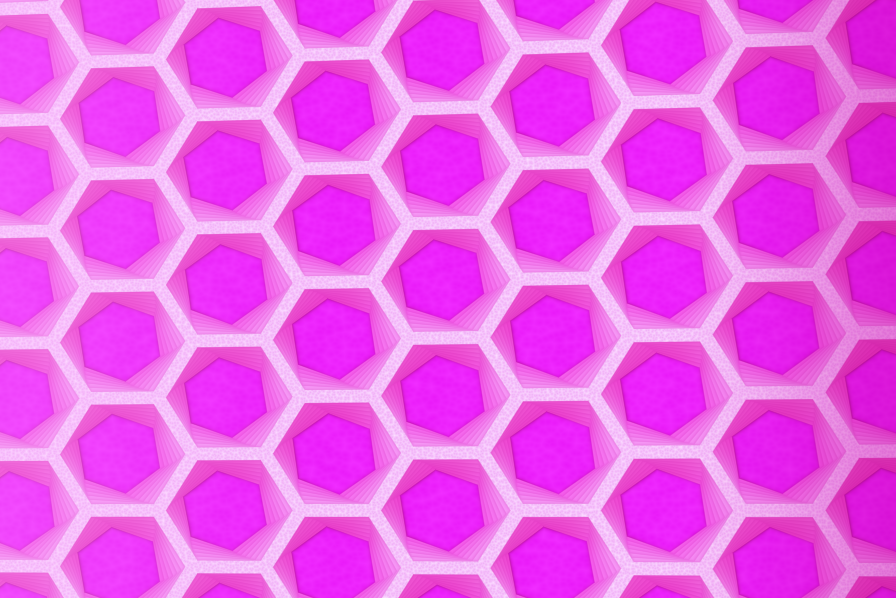
This pattern is drawn by a WebGL 2 fragment shader. Its source:

```glsl
#version 300 es
precision highp float;
// Honeycomb of pale walls around twisted, stacked pink paper hexagons with magenta floors.

uniform vec2 u_resolution;
out vec4 fragColor;

// Layout, in canvas heights, seen slightly from the right
const vec2 ANCHOR = vec2(-0.004, -0.3535);     // grid origin from the canvas centre
const vec2 PITCH = vec2(0.1830, 0.1923);       // column and row spacing
const vec2 PITCH_SLOPE = vec2(0.0053, 0.0081); // growth of spacing to the right

// Cell shape, in row spacings
const float FLAT_OPENING = 0.454;
const float SLANT_OPENING = 0.443;
const float FLOOR_SIZE = 0.312;
const float TWIST = 0.375;
const float TWIST_JITTER = 0.05;
const vec2 FLOOR_SHIFT = vec2(-0.028, 0.0);
const int LAYERS = 6;

// Light and colour
const vec2 SHADOW_SIDE = vec2(-0.45, 0.89);
const vec3 WALL = vec3(0.965, 0.77, 0.985);
const vec3 UPPER_LAYER = vec3(0.97, 0.60, 0.97);
const vec3 LOWER_LAYER = vec3(0.97, 0.33, 0.93);
const vec3 LAYER_SHADOW = vec3(0.93, 0.22, 0.77);
const vec3 FLOOR = vec3(0.93, 0.14, 0.99);
const vec3 CREASE = vec3(0.70, 0.04, 0.58);
const vec3 HAZE = vec3(1.0, 0.74, 1.0);
const vec3 DIM = vec3(0.91, 0.55, 0.84);
const float WALL_GRAIN = 0.16;
const float FLOOR_GRAIN = 0.05;

vec2 hash2(vec2 p) {
    vec3 h = fract(p.xyx * vec3(0.1031, 0.1030, 0.0973));
    h += dot(h, h.yzx + 33.33);
    return fract((h.xx + h.yz) * h.zy);
}

// Distance to the nearest scattered point
float cellular(vec2 p) {
    vec2 cell = floor(p);
    float nearest = 2.0;
    for (int y = -1; y <= 1; y++)
    for (int x = -1; x <= 1; x++) {
        vec2 c = cell + vec2(x, y);
        nearest = min(nearest, distance(p, c + hash2(c + 200.0)));
    }
    return nearest;
}

float hexRadius(vec2 p) {
    p = abs(p);
    return max(p.y, dot(p, vec2(0.8660254, 0.5)));
}

mat2 rotation(float a) {
    return mat2(cos(a), sin(a), -sin(a), cos(a));
}

// Centre of the hexagon that holds p
vec2 hexCentre(vec2 p) {
    const vec2 span = vec2(1.7320508, 1.0);
    vec2 a = span * floor(p / span + 0.5);
    vec2 b = span * (floor(p / span) + 0.5);
    return distance(p, a) < distance(p, b) ? a : b;
}

void main() {
    vec2 canvas = (gl_FragCoord.xy - 0.5 * u_resolution) / u_resolution.y;

    // Perspective grid
    vec2 offset = canvas - ANCHOR;
    vec2 grid = offset / (PITCH + PITCH_SLOPE * offset.x) * vec2(0.8660254, 1.0);
    vec2 centre = hexCentre(grid);
    vec2 p = grid - centre;
    vec2 vary = hash2(floor(centre * 2.0 + 0.5) + 50.0) - 0.5;
    float soft = 0.8 / (u_resolution.y * PITCH.y);

    // Paper grain
    float speckle = cellular(canvas * 210.0) - 0.5;
    float fibre = cellular(canvas * vec2(75.0, 95.0)) - 0.5;
    float ripple = sin(canvas.x * 61.0 + 3.0 * sin(canvas.y * 47.0)) * sin(canvas.y * 83.0);
    vec3 color = WALL + WALL_GRAIN * speckle * vec3(0.25, 1.0, 0.2);

    // Stacked openings, each smaller and turned further
    float side = dot(p / max(length(p), 0.001), SHADOW_SIDE);
    float shade = 0.7 * smoothstep(-0.3, 0.95, side);
    float opening = max(abs(p.y) - FLAT_OPENING, hexRadius(p) - SLANT_OPENING);
    for (int i = 0; i <= LAYERS; i++) {
        float depth = float(i) / float(LAYERS);
        vec2 q = p - depth * (FLOOR_SHIFT + 0.012 * vary);
        q = rotation(depth * (TWIST + TWIST_JITTER * vary.x)) * q;
        float edge = hexRadius(q) - mix(SLANT_OPENING, FLOOR_SIZE, depth);
        opening = i == 0 ? opening : max(opening, edge);

        vec3 layer = mix(mix(UPPER_LAYER, LOWER_LAYER, depth), LAYER_SHADOW, shade);
        float creaseDepth = 0.22;
        if (i == LAYERS) {
            layer = FLOOR + FLOOR_GRAIN * (fibre + 0.3 * ripple) * vec3(0.4, 1.0, 0.4);
            creaseDepth = 0.4 + 0.4 * smoothstep(-0.1, 0.6, dot(p, vec2(-2.2, 0.9)));
        }
        float crease = creaseDepth * exp(min(opening, 0.0) / 0.013);
        layer = mix(layer, CREASE, crease);
        color = mix(color, layer, smoothstep(soft, -soft, opening));
    }

    // Haze on the left, falloff on the right
    color = mix(color, HAZE, 0.24 * smoothstep(-0.15, -0.8, canvas.x));
    color *= mix(vec3(1.0), DIM, smoothstep(0.35, 0.85, canvas.x));
    fragColor = vec4(clamp(color, 0.0, 1.0), 1.0);
}
```
